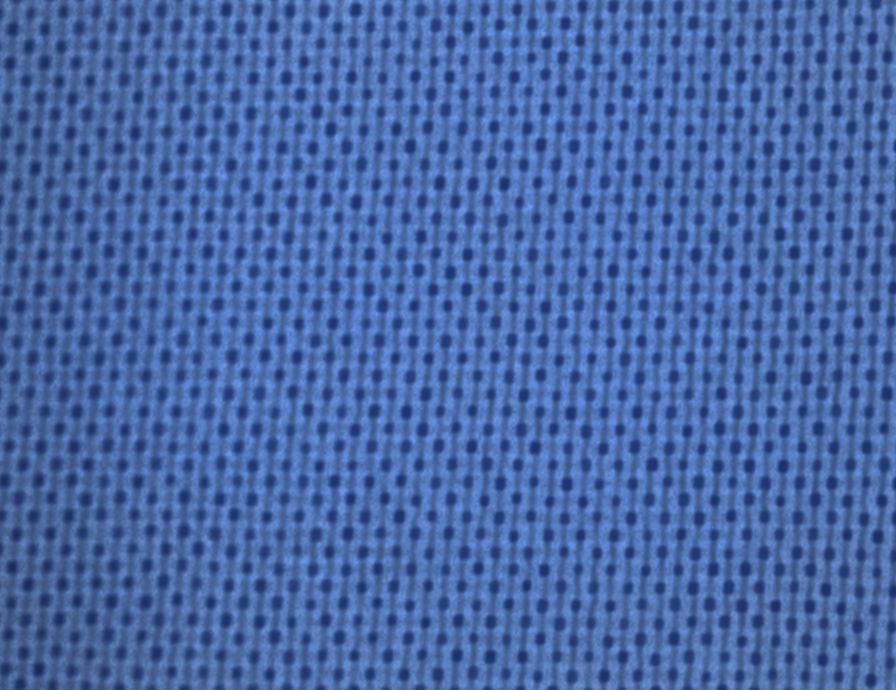
Write a Shadertoy shader that draws this texture.

```glsl
// Blue knitted mesh: leaning columns of small dark holes, staggered by half
// a row and joined by thin seams. Each hole is a jittered rounded box; focus
// softens to the left, and light falls off towards the edges.

const float COLUMNS = 54.5;
const float ROWS = 19.7;
const float CELL_ASPECT = 2.14;   // cell height over cell width

const vec3 YARN  = vec3(0.345, 0.500, 0.785);
const vec3 FADED = vec3(0.380, 0.515, 0.750);
const vec3 SEAM  = vec3(0.215, 0.320, 0.515);
const vec3 HOLE  = vec3(0.115, 0.200, 0.440);

float hash(vec2 p) {
    vec3 q = fract(vec3(p.xyx) * 0.1031);
    q += dot(q, q.yzx + 33.33);
    return fract((q.x + q.y) * q.z);
}

float noise(vec2 p) {
    vec2 i = floor(p), f = fract(p);
    f = f * f * (3.0 - 2.0 * f);
    return mix(mix(hash(i), hash(i + vec2(1, 0)), f.x),
               mix(hash(i + vec2(0, 1)), hash(i + vec2(1, 1)), f.x), f.y);
}

float roundedBox(vec2 p, vec2 halfSize, float radius) {
    vec2 d = abs(p) - halfSize + radius;
    return length(max(d, 0.0)) + min(max(d.x, d.y), 0.0) - radius;
}

// Canvas position to (column, row), with a lean that eases to the right
vec2 knitGrid(vec2 uv) {
    float lean = 0.055 * (uv.y - 0.5) * (1.3 - 0.6 * uv.x);
    float drift = 0.12 * (noise(uv * 6.0) - 0.5);
    float rise = 0.5 * (uv.x - 0.45) * (uv.y - 0.5);
    return vec2((uv.x - lean) * COLUMNS + 0.4 + drift,
                uv.y * ROWS + 0.03 - rise + drift);
}

// Coverage of one column: x is its seam, y its holes, z the knots between
vec3 knitColumn(vec2 grid, float column, float blur) {
    float y = grid.y + 0.5 * mod(column, 2.0);
    vec2 id = vec2(column, floor(y));
    vec2 jitter = vec2(hash(id), hash(id + 71.0)) - 0.5;
    vec2 p = vec2(grid.x - column - 0.5, fract(y) - 0.5);
    vec2 q = (p - jitter * vec2(0.18, 0.09)) * vec2(1.0, CELL_ASPECT);

    vec2 size = vec2(0.29, 0.36) * (0.86 + 0.28 * hash(id + 17.0));
    float hole = 1.0 - smoothstep(-blur, blur, roundedBox(q, size, 0.26));
    hole *= 0.75 + 0.25 * hash(id + 39.0);

    // The seam wanders, and breaks where the loops cross it
    float wander = 0.20 * (noise(vec2(column * 7.3, y * 2.5)) - 0.5);
    float seam = 1.0 - smoothstep(0.0, 0.18 + blur, abs(p.x - wander));
    seam *= 0.45 + 0.55 * noise(vec2(column * 3.7, y * 3.0));

    // Pale loops on both sides of the hole, above and below
    vec2 k = vec2(abs(p.x) - 0.36, (abs(p.y) - 0.27) * CELL_ASPECT);
    float knot = exp(-dot(k, k) * 14.0);
    return vec3(seam, hole, knot);
}

void mainImage(out vec4 fragColor, in vec2 fragCoord) {
    vec2 uv = fragCoord / iResolution.xy;
    vec2 grid = knitGrid(uv);
    float blur = mix(0.28, 0.19, smoothstep(0.0, 0.6, uv.x));

    // Strongest coverage among the nearest columns
    vec3 cover = vec3(0.0);
    for (int i = -1; i <= 1; i++) {
        float column = floor(grid.x) + float(i);
        cover = max(cover, knitColumn(grid, column, blur));
    }

    // Yarn: faded patches, fine fibres and paler loops
    float edge = smoothstep(0.25, 0.75, length(uv - vec2(0.52, 0.55)));
    float fade = clamp(0.75 * edge + 0.4 * (noise(uv * 9.0) - 0.3), 0.0, 1.0);
    vec3 color = mix(YARN, FADED, fade);
    float fibre = noise(grid * vec2(3.0, 6.0)) + noise(grid * vec2(7.0, 13.0));
    color *= 0.94 + 0.14 * (fibre - 1.0) + 0.12 * cover.z;

    // Seams grow crisper and deeper to the right
    color = mix(color, SEAM, cover.x * mix(0.75, 1.0, uv.x));
    color = mix(color, HOLE, cover.y);

    // Fine grain over yarn and holes alike
    color *= 1.0 + 0.08 * (noise(grid * vec2(5.0, 11.0) + 40.0) - 0.5);

    // Light: dim left side and lower left corner, gentle fall to the right
    float light = 1.02 - 0.13 * (1.0 - smoothstep(0.0, 0.3, uv.x));
    light -= 0.05 * smoothstep(0.65, 1.0, uv.x);
    light -= 0.07 * (1.0 - smoothstep(0.0, 0.5, uv.y)) * (1.0 - 0.5 * uv.x);
    fragColor = vec4(color * light, 1.0);
}
```
